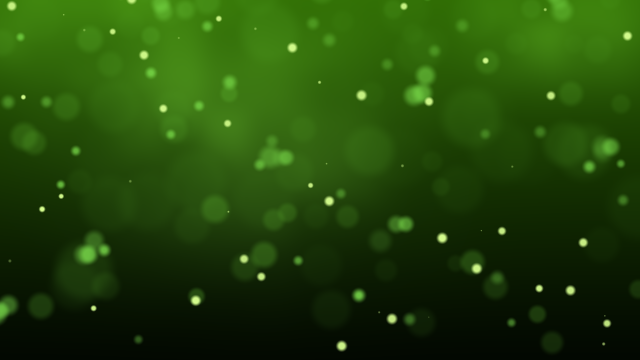
Reproduce this background procedurally as a WebGL 1 fragment shader.

```glsl
precision highp float;
// Soft green bokeh lights drifting over a hazy vertical gradient.

uniform vec2 u_resolution;

const int MAX_DISCS = 48;

// Sine-free hashes
float hash12(vec2 p) {
  vec3 q = fract(vec3(p.xyx) * 0.1031);
  q += dot(q, q.yzx + 33.33);
  return fract((q.x + q.y) * q.z);
}

vec4 hash42(vec2 p) {
  vec4 q = fract(vec4(p.xyxy) * vec4(0.1031, 0.103, 0.0973, 0.1099));
  q += dot(q, q.wzxy + 33.33);
  return fract((q.xxyz + q.yzzw) * q.zywx);
}

float valueNoise(vec2 p) {
  vec2 cell = floor(p);
  vec2 f = fract(p);
  f = f * f * f * (f * (f * 6.0 - 15.0) + 10.0);
  float low = mix(hash12(cell), hash12(cell + vec2(1.0, 0.0)), f.x);
  float high = mix(hash12(cell + vec2(0.0, 1.0)), hash12(cell + vec2(1.0)), f.x);
  return mix(low, high, f.y);
}

float glow(vec2 p, vec2 center, vec2 size) {
  vec2 d = (p - center) / size;
  return exp(-dot(d, d));
}

// Dark floor rising to a saturated green, lit by broad uneven haze
vec3 backdrop(vec2 p) {
  float height = clamp(p.y, 0.0, 1.0);
  vec3 color = vec3(0.008, 0.03, 0.002) + vec3(0.165, 0.375, 0.004) * pow(height, 1.2);
  float cloud = 0.6 * valueNoise(p * 4.0 + 7.0) + 0.4 * valueNoise(p * 8.0 + 19.0);
  float light = glow(p, vec2(0.68, 0.66), vec2(0.4, 0.33));
  light += 0.9 * glow(p, vec2(0.2, 0.98), vec2(0.32, 0.22));
  light += 1.1 * glow(p, vec2(1.58, 0.92), vec2(0.23, 0.15));
  return color + vec3(0.15, 0.235, 0.09) * light * (0.35 + 0.9 * cloud);
}

// Scatters discs in groups; each range holds the minimum and maximum of a property
vec3 addDiscs(vec3 color, vec2 p, int count, float groupSize, float seed,
              vec2 radiusRange, vec2 alphaRange, float softness, vec3 tint) {
  float pixel = 1.0 / u_resolution.y;
  float aspect = u_resolution.x * pixel;
  float groups = ceil(float(count) / groupSize);
  for (int i = 0; i < MAX_DISCS; i++) {
    if (i >= count) break;
    float group = floor((float(i) + 0.5) / groupSize);
    vec4 place = hash42(vec2(group + 1.0, seed));
    vec4 look = hash42(vec2(float(i) + 1.0, seed + 5.0));
    vec2 center = vec2((group + place.x) / groups * aspect, 1.03 - pow(place.y, 1.15));
    float radius = mix(radiusRange.x, radiusRange.y, look.z);
    center += (look.xy - 0.5) * 2.5 * radius * step(1.5, groupSize);
    float alpha = mix(alphaRange.x, alphaRange.y, look.w * sqrt(look.w));
    float edge = max(radius * softness, 1.5 * pixel);
    float mask = 1.0 - smoothstep(radius - edge, radius + 0.3 * pixel, distance(p, center));
    color = mix(color, tint, alpha * mask);
  }
  return color;
}

void main() {
  vec2 p = gl_FragCoord.xy / u_resolution.y;
  vec3 leaf = vec3(0.36, 0.69, 0.18);
  vec3 lime = vec3(0.5, 0.9, 0.31);
  vec3 pale = vec3(0.84, 1.0, 0.56);

  vec3 color = backdrop(p);
  // Large veils and blurred discs
  color = addDiscs(color, p, 36, 2.0, 11.0, vec2(0.06, 0.11), vec2(0.02, 0.15), 0.45, leaf);
  color = addDiscs(color, p, 48, 1.0, 23.0, vec2(0.028, 0.05), vec2(0.06, 0.36), 0.5, leaf);
  // Bright overlapping clumps
  color = addDiscs(color, p, 24, 3.0, 37.0, vec2(0.026, 0.042), vec2(0.15, 0.65), 0.65, lime);
  // Small lights, sharp sparks, then specks
  color = addDiscs(color, p, 34, 1.0, 41.0, vec2(0.015, 0.027), vec2(0.3, 0.85), 0.85, lime);
  color = addDiscs(color, p, 32, 1.0, 59.0, vec2(0.008, 0.018), vec2(0.88, 1.0), 0.65, pale);
  color = addDiscs(color, p, 18, 1.0, 73.0, vec2(0.002, 0.006), vec2(0.3, 0.9), 0.8, pale);

  gl_FragColor = vec4(color, 1.0);
}
```
